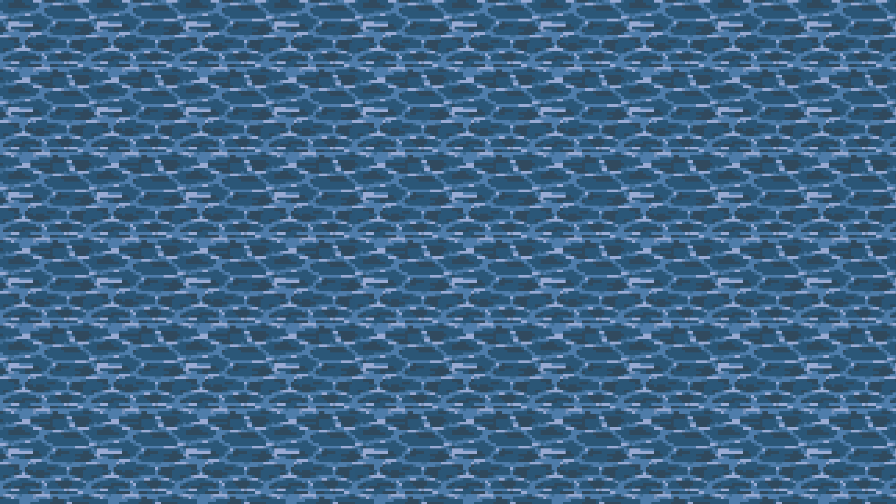
A Shadertoy shader for this texture:

```glsl
// Pixel-art water: flat blue cells with pale glints on their joints, in a small repeating tile.
// Each tile is a coarse grid of blocks coloured by wrapped, staggered cellular noise;
// horizontal runs of blocks and layered sines break the joints into dashes without seams.

const float TAU = 6.2831853;
const vec2 REPEATS = vec2(10.1, 5.9);   // tiles across and down
const vec2 CELLS = vec2(2.0, 5.0);      // cells in one tile
const float BLOCKS = 32.0;              // blocks along each side of a tile
const float RUN = 4.0;                  // blocks in one horizontal run
const int SAMPLES = 3;                  // antialiasing samples per axis
const float SPREAD = 0.6;               // antialiasing width

const vec3 BASE  = vec3(0.17, 0.34, 0.47);
const vec3 DARK  = vec3(0.19, 0.29, 0.37);
const vec3 RIM   = vec3(0.24, 0.42, 0.57);
const vec3 JOINT = vec3(0.31, 0.49, 0.67);
const vec3 SHEEN = vec3(0.46, 0.57, 0.73);
const vec3 GLINT = vec3(0.60, 0.67, 0.83);

vec2 hash22(vec2 p) {
    vec3 q = fract(p.xyx * vec3(0.1031, 0.1030, 0.0973));
    q += dot(q, q.yzx + 33.33);
    return fract((q.xx + q.yz) * q.zy);
}

// Centre of a cell; rows are staggered by two fifths so that five rows close up.
vec2 cellCentre(vec2 id) {
    vec2 wrapped = mod(id, CELLS);
    vec2 jitter = (hash22(wrapped + 7.0) - 0.5) * vec2(0.60, 0.46);
    return id + 0.5 + jitter + vec2(fract(wrapped.y * 0.4), 0.0);
}

// x: distance to the nearest joint in blocks, y: distance to the cell centre in cells.
vec2 cellDistances(vec2 tilePos) {
    vec2 q = tilePos * CELLS;
    vec2 first = vec2(9.0), second = vec2(9.0);
    for (int y = -1; y <= 1; y++) {
        for (int x = -2; x <= 2; x++) {
            vec2 toCentre = cellCentre(floor(q) + vec2(x, y)) - q;
            float d = dot(toCentre, toCentre);
            if (d < dot(first, first)) {
                second = first;
                first = toCentre;
            } else if (d < dot(second, second)) {
                second = toCentre;
            }
        }
    }
    float difference = dot(second, second) - dot(first, first);
    float joint = difference / (2.0 * length((second - first) * CELLS / BLOCKS));
    return vec2(joint, length(first));
}

// Three sines that repeat with the tile.
float layeredSines(vec2 p, float phase) {
    return sin(TAU * (3.0 * p.x + 2.0 * p.y) + phase)
         + sin(TAU * (2.0 * p.x - 5.0 * p.y) + phase * 1.7)
         + sin(TAU * (p.x + 8.0 * p.y) + phase * 2.3);
}

// Random pair from -0.5 to 0.5, constant along a short horizontal run of blocks.
vec2 runNoise(vec2 block, float seed) {
    float shift = floor(hash22(vec2(block.y, seed)).x * RUN);
    float run = floor(mod(block.x + shift, BLOCKS) / RUN);
    return hash22(vec2(run + seed, block.y + 11.0)) - 0.5;
}

vec3 blockColour(vec2 block) {
    vec2 tilePos = (block + 0.5) / BLOCKS;
    vec2 cell = cellDistances(tilePos);
    vec2 outline = runNoise(block, 5.0);
    vec2 streaks = runNoise(block, 23.0);
    float depth = cell.x + 0.65 * outline.x;

    // One long bright crest and one broken ripple mark each tile
    bool crest = length((block - vec2(7.0, 8.5)) / vec2(4.6, 1.1)) < 1.0;
    bool ripple = abs(block.y - 23.0) < 0.5 && outline.y > -0.25;

    // Cells are rounded, so joints widen where several cells meet
    bool gap = cell.y + 0.12 * outline.y > 0.60;

    if (depth < 0.60 || gap || ripple || crest) {
        float shine = 0.6 * layeredSines(tilePos, 1.3) + 2.0 * streaks.x;
        shine += crest ? 1.5 : 0.0;
        return shine > 0.66 ? GLINT : shine > 0.40 ? SHEEN : JOINT;
    }
    if (depth < 0.88) return RIM;

    // Dark dashes in the heart of a cell
    float shade = 0.6 * layeredSines(tilePos, 4.1) + 2.0 * streaks.y;
    return depth > 1.25 && shade > 0.28 ? DARK : BASE;
}

vec3 waterColour(vec2 uv) {
    vec2 p = vec2(uv.x, 1.0 - uv.y) * REPEATS;
    vec3 colour = blockColour(mod(floor(p * BLOCKS), BLOCKS));

    // Groups of tiles differ slightly in brightness
    float tint = hash22(floor(p / 4.0) + 3.0).x - 0.5;
    return colour * (1.0 + 0.03 * tint);
}

void mainImage(out vec4 fragColor, in vec2 fragCoord) {
    vec3 sum = vec3(0.0);
    for (int y = 0; y < SAMPLES; y++) {
        for (int x = 0; x < SAMPLES; x++) {
            vec2 offset = (vec2(x, y) + 0.5) / float(SAMPLES) - 0.5;
            sum += waterColour((fragCoord + SPREAD * offset) / iResolution.xy);
        }
    }
    fragColor = vec4(sum / float(SAMPLES * SAMPLES), 1.0);
}
```
